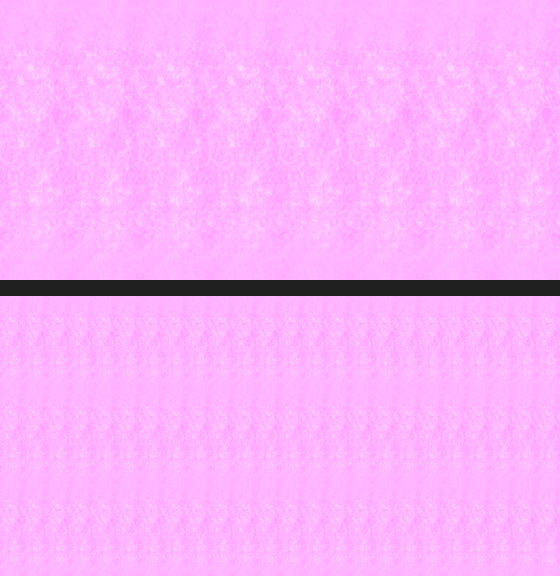
Top: one tile. Bottom: repeated 3 by 3.
Write a Shadertoy shader that draws this texture.

```glsl
// Mottled pink plaster: eight identical columns across, one repeat down.
// Each column layers wrapping, upright value noise over soft dark seams and a patch;
// the grain is strong in the middle of the height and calmer at top and bottom.

float hash(vec2 p) {
    vec3 q = fract(p.xyx * vec3(0.1031, 0.1030, 0.0973));
    q += dot(q, q.yzx + 33.33);
    return fract((q.x + q.y) * q.z);
}

// Value noise with a whole number of cells per tile, so it wraps both ways
float noise(vec2 tile, vec2 cells, float seed) {
    vec2 p = tile * cells;
    vec2 i = floor(p), f = fract(p);
    f = f * f * (3.0 - 2.0 * f);
    vec2 a = mod(i, cells) + seed, b = mod(i + 1.0, cells) + seed;
    return mix(mix(hash(a), hash(vec2(b.x, a.y)), f.x),
               mix(hash(vec2(a.x, b.y)), hash(b), f.x), f.y);
}

// Soft-edged interval from lo to hi
float band(float x, float lo, float hi, float soft) {
    return smoothstep(lo - soft, lo + soft, x) * (1.0 - smoothstep(hi - soft, hi + soft, x));
}

void mainImage(out vec4 fragColor, in vec2 fragCoord) {
    vec2 uv = fragCoord / iResolution.xy;
    vec2 tile = vec2(fract(uv.x * 8.0), uv.y);

    // Noise layers from broad blotches to fine grain, all taller than wide
    float blotch = noise(tile, vec2(5.0, 10.0), 11.0) - 0.5;
    float mottle = noise(tile, vec2(11.0, 24.0), 37.0) - 0.5;
    float speckle = noise(tile, vec2(22.0, 58.0), 71.0) - 0.5;
    float grain = noise(tile, vec2(42.0, 136.0), 113.0) - 0.5;

    // Ragged coordinates roughen the outlines of the large shapes
    vec2 ragged = tile + vec2(0.14, 0.08) * vec2(mottle, blotch);
    float rough = band(ragged.y, 0.14, 0.84, 0.08);
    float worn = band(ragged.y, 0.16, 0.46, 0.05) + band(ragged.y, 0.61, 0.84, 0.05);
    float seam = smoothstep(0.26, 0.46, abs(tile.x - 0.5) + 0.1 * mottle);
    float patchDark = band(ragged.x, 0.5, 0.95, 0.05) * band(ragged.y, 0.46, 0.61, 0.02);

    // Green level carries all the shading
    float green = 0.704;
    green += mix(0.03, 0.05, rough) * blotch;
    green += mix(0.025, 0.068, rough) * mottle;
    green += mix(0.025, 0.068, rough) * speckle;
    green += mix(0.035, 0.085, rough) * grain;
    green += mix(mix(0.006, -0.008, seam), mix(0.016, -0.03, seam), worn);
    green -= 0.03 * patchDark;

    // Small pale flecks where the surface is chipped
    float fleck = smoothstep(0.26, 0.46, grain + 0.35 * speckle + 0.2 * mottle);
    green += 0.04 * fleck * rough * (1.0 - 0.6 * seam);

    fragColor = vec4(1.0, clamp(green, 0.6, 0.86), 1.0, 1.0);
}
```
